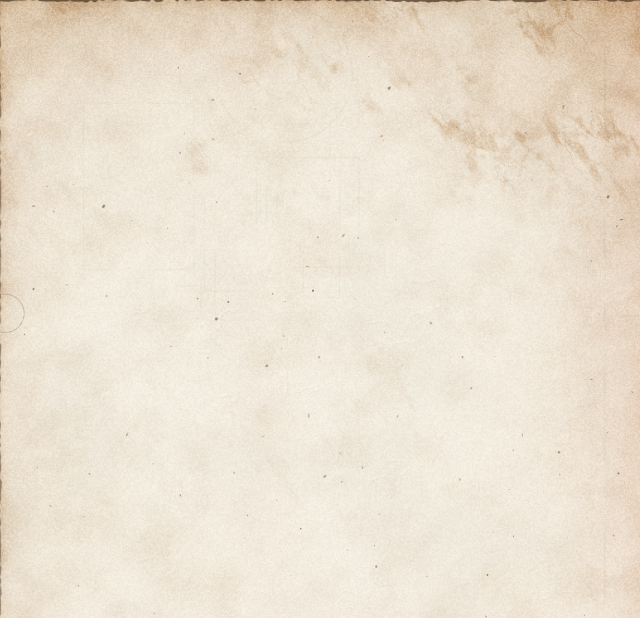
Give the GLSL for this texture, as a Shadertoy shader.

```glsl
float hash(vec2 p) {
    vec3 q = fract(p.xyx * 0.1031);
    q += dot(q, q.yzx + 33.33);
    return fract((q.x + q.y) * q.z);
}

float noise(vec2 p) {
    vec2 i = floor(p), f = fract(p);
    f = f * f * (3.0 - 2.0 * f);
    return mix(mix(hash(i), hash(i + vec2(1, 0)), f.x),
               mix(hash(i + vec2(0, 1)), hash(i + vec2(1, 1)), f.x), f.y);
}

float fbm(vec2 p) {
    float sum = 0.0, amp = 0.52;
    for (int i = 0; i < 5; i++) {
        sum += amp * noise(p);
        p = mat2(1.6, 1.2, -1.2, 1.6) * p + 17.3;
        amp *= 0.5;
    }
    return sum;
}

// Thin wandering line where the noise crosses its middle value
float vein(vec2 p, float width) {
    return 1.0 - smoothstep(0.0, width, abs(fbm(p) - 0.5));
}

float stroke(float d, float width, float px) {
    return 1.0 - smoothstep(width - px, width + px, abs(d));
}

float boxDistance(vec2 p, vec2 halfSize) {
    vec2 d = abs(p) - halfSize;
    return length(max(d, 0.0)) + min(max(d.x, d.y), 0.0);
}

// Small scattered flecks: x is coverage, y picks the ink
vec2 flecks(vec2 p, float scale, float chance, float size, float px) {
    vec2 cell = floor(p * scale), result = vec2(0);
    for (int j = -1; j <= 1; j++)
    for (int i = -1; i <= 1; i++) {
        vec2 id = cell + vec2(i, j) + scale * 3.0;
        if (hash(id) > chance) continue;
        vec2 jitter = vec2(hash(id + 41.7), hash(id + 83.1));
        vec2 d = p - (cell + vec2(i, j) + jitter) / scale;
        float angle = 6.28 * hash(id + 11.9);
        d = mat2(cos(angle), sin(angle), -sin(angle), cos(angle)) * d;
        d.x *= mix(0.45, 1.0, jitter.y);
        float radius = size * mix(0.4, 1.0, jitter.x * jitter.x);
        float r = length(d) + 0.0012 * (noise(p * 450.0) - 0.5);
        float dotMask = 1.0 - smoothstep(radius - px, radius + px, r);
        if (dotMask > result.x) result = vec2(dotMask, hash(id + 5.3));
    }
    return result;
}

void mainImage(out vec4 fragColor, in vec2 fragCoord) {
    vec2 uv = fragCoord / iResolution.xy;
    vec2 p = fragCoord / iResolution.y;
    float px = 0.8 / iResolution.y;
    float top = 1.0 - uv.y, right = 1.0 - uv.x;
    float cloud = fbm(p * 5.0 + 3.0), mottle = fbm(p * 19.0 + 31.0);

    // Age stains: faint clouds, then browned borders and corner
    float stain = 0.09 * smoothstep(0.45, 0.85, cloud)
                + 0.1 * smoothstep(0.42, 0.8, mottle);
    float border = 0.56 * exp(-top * 8.5) + 0.3 * exp(-uv.x * 15.0)
                 + 0.32 * exp(-right * 9.0);
    vec2 corner = (uv - vec2(0.92, 0.86)) * vec2(5.5, 6.5);
    border += 0.24 * exp(-dot(corner, corner));
    stain += border * (0.35 + 0.4 * cloud + 0.8 * mottle);
    stain += 0.4 * exp(-uv.x * 130.0) * (0.3 + mottle)
           + 0.4 * exp(-top * 90.0) * (0.3 + mottle);

    // Rubbed streaks falling to the right, mostly in the upper part
    vec2 slanted = mat2(0.6, 0.8, -0.8, 0.6) * p;
    float upper = smoothstep(0.6, 0.85, uv.y) * (0.4 + 0.6 * smoothstep(0.5, 0.7, uv.x));
    float patches = smoothstep(0.4, 0.65, fbm(p * 8.0 + 57.0));
    float streak = smoothstep(0.56, 0.78, fbm(slanted * vec2(26.0, 64.0) + 9.0));
    float scuff = smoothstep(0.58, 0.78, fbm(p * 55.0 + 203.0));
    stain += (0.5 * streak + 0.3 * scuff) * patches * (upper + 0.12);
    stain += 0.3 * vein(slanted * vec2(9.0, 18.0) + 71.0, 0.02) * patches * (upper + 0.1);

    vec3 color = mix(vec3(0.956, 0.933, 0.886), vec3(0.82, 0.71, 0.58), min(stain, 1.15));
    color += vec3(0.01, -0.01, -0.006) * exp(-right * 14.0);
    color -= vec3(0.014, 0.014, 0.016) * smoothstep(0.42, 0.72, fbm(p * 8.0 + 90.0));

    // Short soft creases lit from the upper left
    vec2 foldPoint = p * vec2(9.0, 12.0) + 120.0;
    float fold = vein(foldPoint, 0.025) - vein(foldPoint + vec2(-0.018, 0.025), 0.025);
    color += 0.022 * fold * smoothstep(0.56, 0.7, fbm(p * 8.0 + 140.0));
    float relief = fbm(p * 26.0 + 40.0) - fbm(p * 26.0 + vec2(39.92, 40.08));
    color += 0.05 * relief;

    // Ghosts of drafted frames and arcs
    float ghost = 0.0;
    for (int i = 0; i < 8; i++) {
        float k = float(i);
        vec2 center = vec2(0.16 + 0.34 * hash(vec2(k, 2)), 0.3 + 0.55 * hash(vec2(k, 7)));
        vec2 halfSize = vec2(0.015 + 0.1 * hash(vec2(k, 13)), 0.02 + 0.18 * hash(vec2(k, 19)));
        ghost += stroke(boxDistance(p - center, halfSize), 0.001, px);
    }
    ghost += stroke(length(p - vec2(0.46, 0.88)) - 0.11, 0.001, px);
    ghost += stroke(uv.x - 0.945, 0.0018, px);
    color -= vec3(0.028, 0.02, 0.026) * min(ghost, 1.5) * smoothstep(0.2, 0.65, noise(p * 18.0));
    float ring = stroke(length(p - vec2(0.008, 0.493)) - 0.031, 0.0006, px);
    color = mix(color, vec3(0.6, 0.53, 0.45), 0.5 * ring);

    // Sparse dirt flecks, a few of them red
    vec2 large = flecks(p, 11.0, 0.15, 0.0021, px);
    vec2 small = flecks(p + 5.0, 34.0, 0.07, 0.0012, px);
    vec3 largeInk = mix(vec3(0.36, 0.27, 0.2), vec3(0.7, 0.6, 0.48), large.y);
    vec3 smallInk = small.y > 0.94 ? vec3(0.72, 0.12, 0.1) : vec3(0.5, 0.4, 0.32);
    color = mix(color, largeInk, 0.7 * large.x);
    color = mix(color, smallInk, 0.55 * small.x);

    // Fine paper tooth, rougher where stained
    float tooth = noise(p * 490.0) + 0.6 * noise(p * 730.0 + 8.0) - 0.8;
    color += tooth * (0.038 + 0.06 * min(stain, 1.0));

    // Broken dark rim along the top and left
    float wear = noise(p * 28.0) * 0.4 + noise(p * 150.0) * 0.6;
    float rimTop = 1.0 - smoothstep(0.0, 0.003, top - 0.008 * (wear - 0.5));
    float rimLeft = 1.0 - smoothstep(0.0, 0.003, uv.x - 0.005 * (wear - 0.65));
    color = mix(color, vec3(0.3, 0.22, 0.15), max(0.75 * rimTop, 0.5 * rimLeft));

    fragColor = vec4(clamp(color, 0.0, 1.0), 1.0);
}
```
